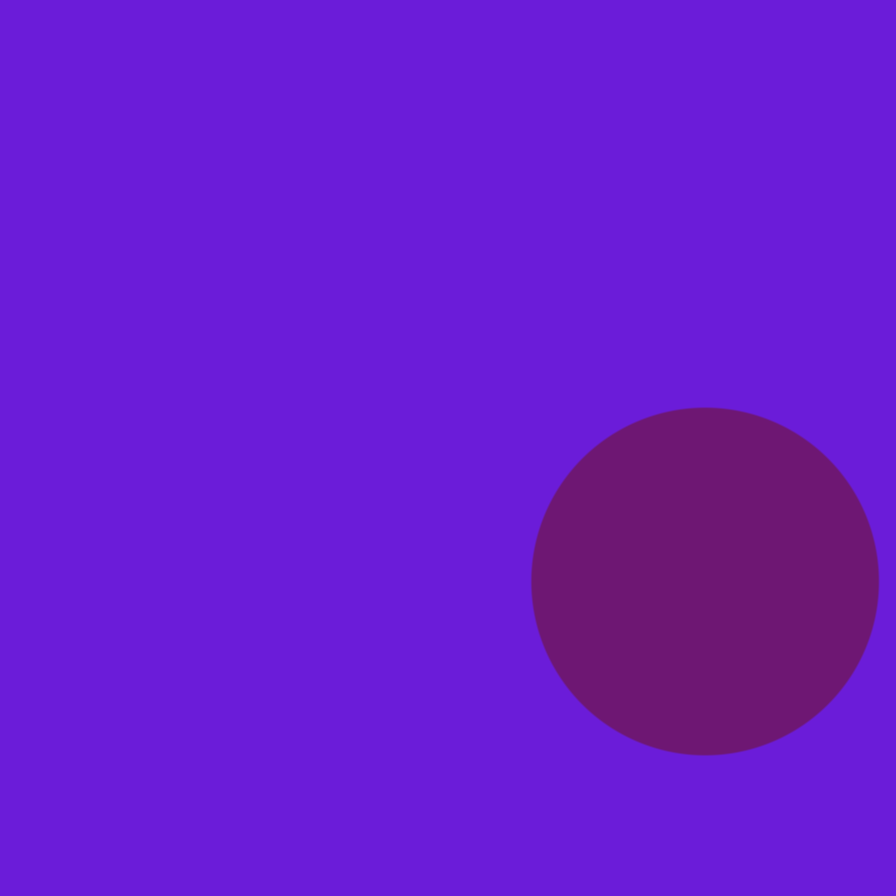
A three.js fragment shader for this background:

```glsl
// A flat violet field with one plum disc at the lower right.
// The disc is a circle distance function with a narrow smoothed edge,
// used to blend between the two flat colours.
varying vec2 vUv;

// Signed distance to a circle: negative inside, positive outside
float circleDistance(vec2 point, vec2 center, float radius) {
  return length(point - center) - radius;
}

void main() {
  vec3 violet = vec3(0.42, 0.11, 0.85);
  vec3 plum = vec3(0.43, 0.09, 0.45);

  // Disc coverage, softened over a thin band around the rim
  float rim = circleDistance(vUv, vec2(0.787, 0.351), 0.194);
  float disc = 1.0 - smoothstep(-0.0015, 0.0015, rim);

  gl_FragColor = vec4(mix(violet, plum, disc), 1.0);
}
```
